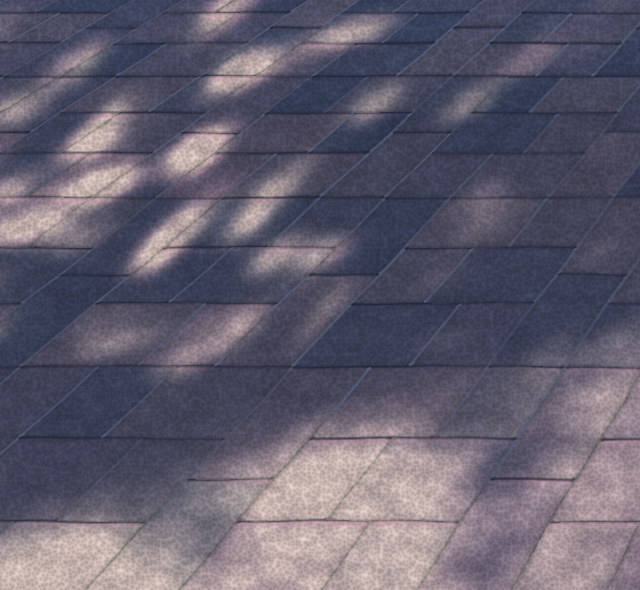
Give the GLSL for this texture, as a Shadertoy shader.

```glsl
// Slanting stone pavers seen in perspective, in blue shade dappled with warm sunlight.
#define HORIZON 1.13          // height of the vanishing point above the top edge
#define VANISH_X 2.134        // horizontal place of the vanishing point
#define MODULE vec2(0.0377, 0.01859) // half a paver, before projection
#define ROW_PHASE 0.571
#define COLUMN_PHASE 24.8
#define JOINT_WIDTH 0.0018
#define CORNER 0.009
#define SUN_ANGLE 0.56
#define SUN_STRENGTH 1.15
#define GRAIN 0.24

const vec3 SHADE_BLUE = vec3(0.205, 0.240, 0.340);
const vec3 SHADE_MAUVE = vec3(0.305, 0.295, 0.375);
const vec3 SUNLIT = vec3(0.83, 0.75, 0.73);
const vec3 DARK_JOINT = vec3(0.13, 0.14, 0.22);
const vec3 PALE_JOINT = vec3(0.35, 0.39, 0.50);
const vec3 PINK_RIM = vec3(0.82, 0.60, 0.70);

float hash(vec2 p) {
    return fract(sin(dot(p, vec2(127.1, 311.7))) * 43758.5);
}

vec2 hash2(vec2 p) {
    return vec2(hash(p), hash(p + 19.3));
}

// Distance to the nearest scattered point
float cellular(vec2 p) {
    vec2 cell = floor(p);
    float nearest = 4.0;
    for (int j = -1; j <= 1; j++)
    for (int i = -1; i <= 1; i++) {
        vec2 c = cell + vec2(i, j);
        vec2 d = c + hash2(c) - p;
        nearest = min(nearest, dot(d, d));
    }
    return sqrt(nearest);
}

// Soft spots of uneven strength, one per cell
float spots(vec2 p) {
    vec2 cell = floor(p);
    float sum = 0.0;
    for (int j = -1; j <= 1; j++)
    for (int i = -1; i <= 1; i++) {
        vec2 c = cell + vec2(i, j);
        vec2 d = c + 0.2 + 0.6 * hash2(c) - p;
        sum += smoothstep(0.25, 0.85, hash(c + 7.7)) * exp(-5.0 * dot(d, d));
    }
    return sum;
}

vec2 rotate(vec2 p, float a) {
    return vec2(cos(a) * p.x + sin(a) * p.y, cos(a) * p.y - sin(a) * p.x);
}

// Sunlight: spots in the upper left, a broad pool along the bottom
float sunlight(vec2 p) {
    vec2 q = rotate(p, SUN_ANGLE) * vec2(6.5, 15.0);
    q += 0.25 * sin(q.yx * 1.7 + vec2(0.4, 2.1));
    float dapple = spots(q);
    vec2 e = rotate(p - vec2(0.32, 0.73), SUN_ANGLE) / vec2(0.46, 0.25);
    float upper = dapple * (0.17 + 1.15 * exp(-dot(e, e)));
    float pool = smoothstep(-0.08, 0.13, 1.0 - p.y - (0.90 - 0.31 * p.x));
    pool *= mix(1.0, 0.52, smoothstep(0.6, 1.0, p.x));
    float leaves = spots(rotate(p, SUN_ANGLE) * vec2(4.0, 7.0) + 3.4);
    float sun = SUN_STRENGTH * (upper + pool * (0.98 - 0.6 * leaves));
    return smoothstep(0.02, 1.0, sun);
}

// Bands six modules high: a column of long pavers, then staggered short and wide ones
void paverAt(vec2 g, out vec2 local, out vec2 size, out vec2 id) {
    float band = floor(g.y / 6.0);
    float x = g.x + COLUMN_PHASE - 5.0 * (band + 1.0);
    vec2 block = vec2(floor(x / 7.0), band);
    vec2 c = vec2(mod(x, 7.0), mod(g.y, 6.0));
    vec2 corner = vec2(0.0, 3.0 * floor(c.y / 3.0));
    size = vec2(2.0, 3.0);
    if (c.x >= 2.0) {
        float row = floor(c.y / 2.0);
        float split = 2.0 + mod(row + floor(2.0 * hash(block)), 2.0);
        bool second = c.x >= 2.0 + split;
        corner = vec2(second ? 2.0 + split : 2.0, 2.0 * row);
        size = vec2(second ? 5.0 - split : split, 2.0);
    }
    local = c - corner;
    id = block * vec2(7.0, 6.0) + corner;
}

void mainImage(out vec4 fragColor, in vec2 fragCoord) {
    vec2 p = fragCoord / iResolution.y;

    // Ground plane, with slightly uneven joints
    float depth = 1.0 - p.y + HORIZON;
    vec2 g = vec2((p.x - VANISH_X) / depth, 1.0 / depth - ROW_PHASE) / MODULE;
    g += 0.025 * sin(g.yx * vec2(1.3, 0.7)) + 0.01 * sin(g.yx * 3.1 + 1.0);
    vec2 local, size, id;
    paverAt(g, local, size, id);

    // Distance to the rounded paver edge, in canvas units
    vec2 scale = MODULE * vec2(0.75 * depth, depth * depth);
    vec2 gap = min(local, size - local) * scale;
    vec2 k = max(CORNER - gap, 0.0);
    float edge = min(min(gap.x, gap.y), CORNER - length(k));
    float top = (size.y - local.y) * scale.y;

    // Stone tone, stains and surface grain
    float tone = hash(id + 2.6);
    float stain = cellular(p * vec2(17.0, 24.0) + id) - 0.5;
    float mottle = cellular(p * vec2(60.0, 75.0)) - 0.5;
    float grain = cellular(p * 150.0) - 0.5;
    float light = clamp(sunlight(p) * (1.0 - 0.25 * stain) * (0.88 + 0.24 * tone), 0.0, 1.0);
    vec3 color = mix(SHADE_BLUE, SHADE_MAUVE, tone);
    color += 0.03 * smoothstep(0.75, 1.0, p.y) * vec3(0.6, 0.9, 1.3);
    color = mix(color, SUNLIT, light);
    color += light * (1.0 - light) * mix(vec3(-0.02, 0.01, 0.0), vec3(0.12, -0.05, 0.08), hash(id + 8.3));
    color *= 1.0 - 0.12 * stain + 0.13 * mottle + GRAIN * grain;
    color *= 0.9 + 0.1 * smoothstep(0.0, 0.016, edge);
    color = mix(color, PINK_RIM, 0.45 * light * exp(-pow((top - 0.005) / 0.004, 2.0)));

    // Dark cross joints, pale slanting joints that turn dark in the sun
    float slant = smoothstep(-0.002, 0.002, gap.y - gap.x);
    vec3 slantJoint = mix(PALE_JOINT, color * vec3(0.70, 0.76, 0.72), smoothstep(0.1, 0.5, light));
    vec3 crossJoint = mix(DARK_JOINT, color * 0.6, 0.6 * light);
    float blur = max(0.0024, 1.0 / iResolution.y);
    float joint = 1.0 - smoothstep(JOINT_WIDTH - blur, JOINT_WIDTH + blur, edge);
    float wear = 0.5 + 0.5 * sin(9.0 * p.x + 6.0 * hash(id + 5.1));
    joint *= 0.35 + 0.5 * wear;
    color = mix(color, mix(crossJoint, slantJoint, slant), joint);

    fragColor = vec4(color, 1.0);
}
```
